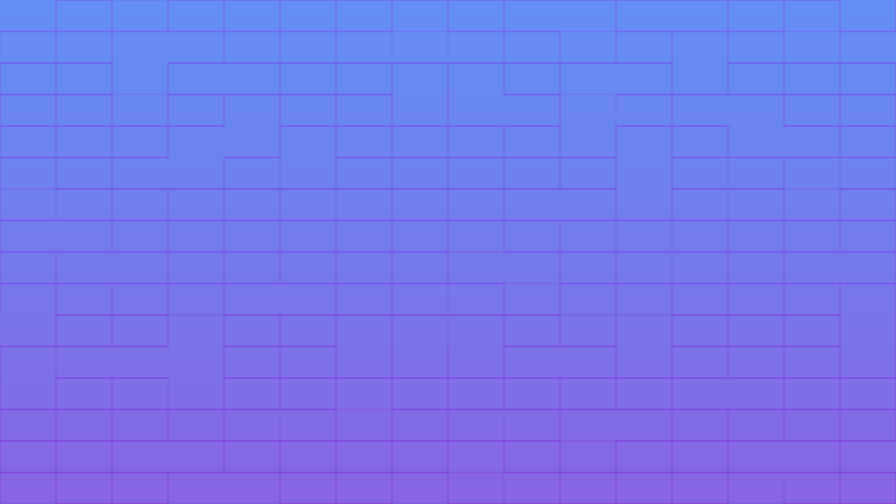
This background is drawn by a Shadertoy shader. Its source:

```glsl
// Blue to violet gradient under a 16 by 16 grid of thin, slightly worn purple lines.

float hash(vec2 p) {
    p = fract(p * vec2(0.1031, 0.1137));
    p += dot(p, p.yx + 33.33);
    return fract((p.x + p.y) * p.x * 97.3);
}

// Strength of one cell edge: most are whole, some faint, a few erased.
// along runs from 0 to 1 between the two ends of the edge.
float edgeStrength(vec2 edge, float along, float erased) {
    float h = hash(edge + 7.0);
    float whole = step(erased, h);
    float faint = mix(1.0, 0.5, step(0.92, h));
    float stub = 0.5 * (1.0 - smoothstep(0.02, 0.07, min(along, 1.0 - along)));
    float stubPresent = step(0.6, hash(edge + 51.0));
    return mix(stub * stubPresent, faint, whole);
}

// Antialiased coverage of a line, in units of canvas height.
float lineCoverage(float dist, float halfWidth) {
    return clamp((halfWidth - dist) * iResolution.y + 0.5, 0.0, 1.0);
}

void mainImage(out vec4 fragColor, in vec2 fragCoord) {
    vec2 uv = fragCoord / iResolution.xy;
    vec2 grid = uv * 16.0;
    vec2 cell = floor(grid);
    vec2 local = fract(grid);
    vec2 nearest = floor(grid + 0.5);

    // Distance to the nearest vertical and horizontal line
    vec2 cellSize = vec2(iResolution.x / iResolution.y, 1.0) / 16.0;
    vec2 dist = abs(grid - nearest) * cellSize;

    // Background gradient
    vec3 violet = vec3(0.528, 0.398, 0.88);
    vec3 blue = vec3(0.386, 0.56, 0.952);
    vec3 color = mix(violet, blue, uv.y);

    // Worn grid lines, the horizontal ones stronger
    float vertical = lineCoverage(dist.x, 0.0017)
        * edgeStrength(vec2(nearest.x, cell.y), local.y, 0.08);
    float horizontal = lineCoverage(dist.y, 0.0017)
        * edgeStrength(vec2(cell.x, nearest.y) + 130.0, local.x, 0.09);
    vec3 purple = mix(vec3(0.53, 0.17, 0.84), vec3(0.47, 0.3, 0.94), uv.y);
    color = mix(color, purple, max(0.34 * vertical, 0.52 * horizontal));

    fragColor = vec4(color, 1.0);
}
```
